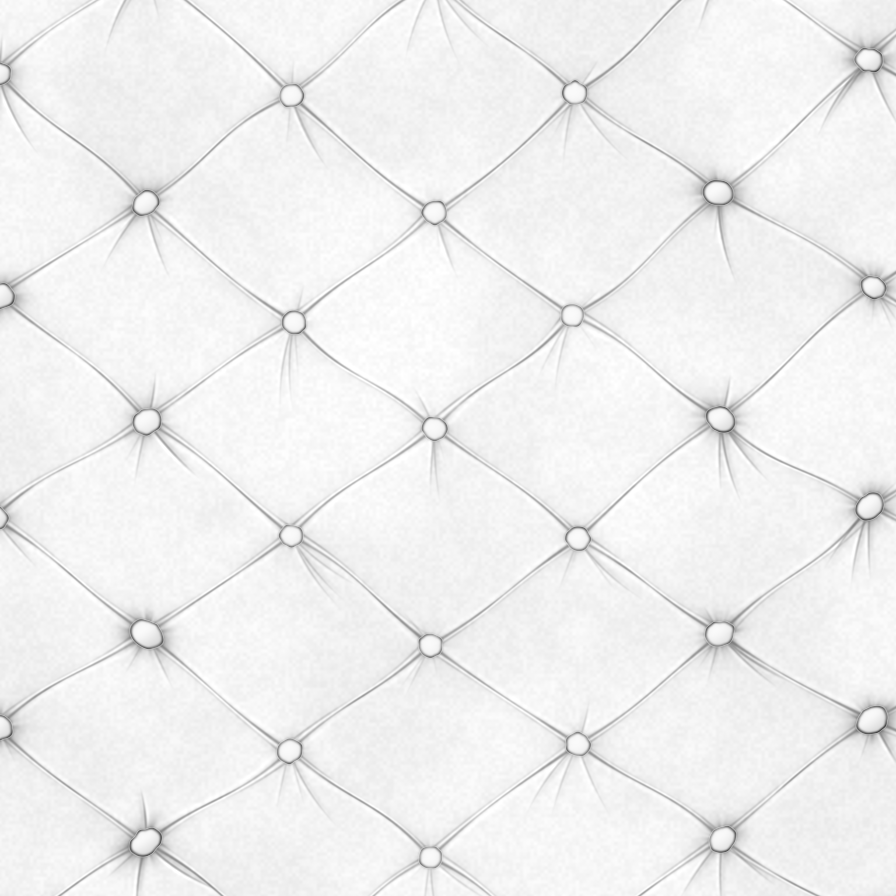
This texture is drawn by a WebGL 2 fragment shader. Its source:

```glsl
#version 300 es
precision highp float;
uniform vec2 u_resolution;
out vec4 outColor;

#define COLUMN_STEP 0.157
#define ROW_STEP 0.114
#define LATTICE_ORIGIN vec2(0.484, 0.046)
#define NODE_JITTER 0.008
#define SEAM_WIDTH 0.0014
#define SEAM_DARK 0.44
#define SEAM_BOW 0.006
#define BUTTON_RADIUS 0.0132
#define RIM_DARK 0.40
#define CREASE_DARK 0.42
#define GRAIN 0.036

const float PI = 3.14159265;
const vec3 LEATHER_TINT = vec3(1.0);

float hash(vec2 p) {
    vec3 q = fract(p.xyx * vec3(0.1031, 0.1030, 0.0973));
    q += dot(q, q.yzx + 33.33);
    return fract((q.x + q.y) * q.z);
}

float noise(vec2 p) {
    vec2 i = floor(p), f = fract(p);
    f = f * f * (3.0 - 2.0 * f);
    return mix(mix(hash(i), hash(i + vec2(1, 0)), f.x),
               mix(hash(i + vec2(0, 1)), hash(i + vec2(1, 1)), f.x), f.y);
}

float fbm(vec2 p) {
    float sum = 0.0, amp = 0.5;
    for (int k = 0; k < 4; k++) {
        sum += amp * noise(p);
        p = p * 2.1 + 17.3;
        amp *= 0.5;
    }
    return sum / 0.9375;
}

// Soft stroke, never thinner than one pixel
float stroke(float d, float width) {
    float w = max(width, 0.7 / u_resolution.y);
    return exp(-d * d / (w * w)) * width / w;
}

// Button centre on a stretched diamond lattice whose outer columns ride higher
vec2 nodeAt(vec2 id) {
    vec2 grid = vec2(COLUMN_STEP * id.x + 0.0006 * id.x * id.x * id.x,
                     ROW_STEP * id.y + 0.001 * id.y * id.y);
    grid.y += 0.0035 * id.x * id.x + 0.0015 * id.x;
    vec2 jitter = vec2(hash(id + 41.0), hash(id + 73.0)) - 0.5;
    return LATTICE_ORIGIN + grid + NODE_JITTER * jitter;
}

// Darkness of a curved fold: two creases that split apart near the buttons
float seam(vec2 p, vec2 a, vec2 b, float seed) {
    vec2 dir = normalize(b - a);
    float t = dot(p - a, dir) / length(b - a);
    if (t < 0.0 || t > 1.0) return 0.0;
    float s = dot(p - a, vec2(-dir.y, dir.x));
    float h = hash(vec2(seed, 5.0)), g = hash(vec2(seed, 9.0));
    s -= SEAM_BOW * ((h - 0.5) * 1.4 * sin(2.0 * PI * t) + (g - 0.5) * 2.2 * sin(PI * t));
    float side = g > 0.4 ? 1.0 : -1.0;
    float ends = pow(abs(2.0 * t - 1.0), 2.0);
    float gap = side * (0.0035 + 0.006 * ends * h);
    float wear = noise(vec2(t * 6.0, seed));
    float dark = SEAM_DARK * (0.35 + 0.85 * wear) * stroke(s, SEAM_WIDTH * (0.8 + 0.6 * ends));
    dark += SEAM_DARK * (0.2 + 0.6 * ends) * (1.15 - wear) * stroke(s - gap, SEAM_WIDTH);
    dark -= 0.08 * stroke(s - 0.5 * gap, 0.002) + 0.04 * stroke(s + gap, 0.003);
    float falloff = s * side > 0.0 ? 0.007 : 0.003;
    return dark + (0.04 + 0.08 * ends) * exp(-abs(s) / falloff);
}

// Darkness of the wrinkles hanging from a button
float creases(vec2 q, vec2 id, float pull) {
    float dark = 0.0;
    for (int k = 0; k < 5; k++) {
        vec2 key = id * 7.0 + float(k) * 19.0 + 60.0;
        float h = hash(key), g = hash(key + 3.7);
        float up = k > 3 ? 1.0 : 0.0;
        float angle = -0.5 * PI + (h - 0.5) * 1.7 + up * PI;
        vec2 dir = vec2(cos(angle), sin(angle));
        float len = (0.03 + 0.08 * g) * (1.0 - 0.4 * up);
        float u = dot(q, dir);
        float v = dot(q, vec2(-dir.y, dir.x)) - (g - 0.5) * 5.0 * u * u;
        float taper = smoothstep(0.0, 0.02, u) * (1.0 - smoothstep(0.3 * len, len, u));
        dark += taper * (0.3 + 0.7 * pull) * CREASE_DARK * g
              * (stroke(v, 0.0014) + 0.25 * stroke(v - 0.003, 0.003) - 0.2 * stroke(v + 0.003, 0.002));
    }
    return dark;
}

void main() {
    vec2 p = gl_FragCoord.xy / u_resolution;
    float px = 1.0 / u_resolution.y;

    // Mottled leather with fine grain
    float tone = 0.938 + 0.030 * smoothstep(0.25, 0.6, fbm(p * 7.0 + 3.0));
    tone += 0.014 * (1.0 - smoothstep(0.1, 0.5, distance(p, vec2(0.58, 0.6))));
    tone += GRAIN * (noise(p * 256.0) - 0.5) + 0.7 * GRAIN * (fbm(p * 70.0) - 0.5);

    float dark = 0.0, buttonMask = 0.0, buttonTone = 1.0;
    vec2 home = round((p - LATTICE_ORIGIN) / vec2(0.16, 0.121));
    for (int j = -2; j <= 2; j++)
    for (int i = -2; i <= 2; i++) {
        vec2 id = home + vec2(i, j);
        if (mod(id.x + id.y, 2.0) > 0.5) continue;
        vec2 node = nodeAt(id), q = p - node;
        float seed = floor(hash(id + 11.0) * 400.0);
        dark += seam(p, node, nodeAt(id + vec2(1, 1)), seed);
        dark += seam(p, node, nodeAt(id + vec2(1, -1)), seed + 503.0);

        // Outer columns are pulled tighter and shaded deeper
        float pull = mix(0.2, 1.0, smoothstep(1.0, 2.0, abs(id.x))) * (0.5 + 0.5 * hash(id + 29.0));
        dark += creases(q, id, pull);
        float radius = BUTTON_RADIUS * (0.95 + 0.35 * pull * hash(id + 31.0));
        float tilt = (hash(id + 37.0) - 0.5) * 1.4;
        vec2 r = mat2(cos(tilt), -sin(tilt), sin(tilt), cos(tilt)) * q;
        float lump = noise(normalize(q + 1e-5) * 2.0 + seed);
        float d = length(r * vec2(1.0 - 0.14 * pull, 1.0 + 0.14 * pull)) - radius * (0.92 + 0.16 * lump);
        float rays = noise(normalize(q + 1e-5) * 5.0 + seed);
        dark += 0.7 * pull * exp(-max(d, 0.0) / 0.007) * (0.2 + 0.8 * rays);

        // Pale button with an uneven dark rim
        float mask = 1.0 - smoothstep(-px, px, d - 0.001);
        float dome = 0.985 - 0.12 * pull * smoothstep(-0.5, 1.0, dot(q, vec2(0.6, -0.8)) / radius);
        float rim = RIM_DARK * (0.5 + 0.7 * lump + 0.2 * pull) * stroke(d, 0.0019);
        dome -= rim + 0.08 * exp(-abs(d) / 0.003);
        buttonTone = mix(buttonTone, dome, mask);
        buttonMask = max(buttonMask, mask);
        dark += 0.6 * rim;
    }

    tone = max(tone - 0.55 * (1.0 - exp(-dark / 0.55)), 0.35);
    tone = mix(tone, buttonTone, buttonMask);
    outColor = vec4(LEATHER_TINT * clamp(tone, 0.0, 1.0), 1.0);
}
```
